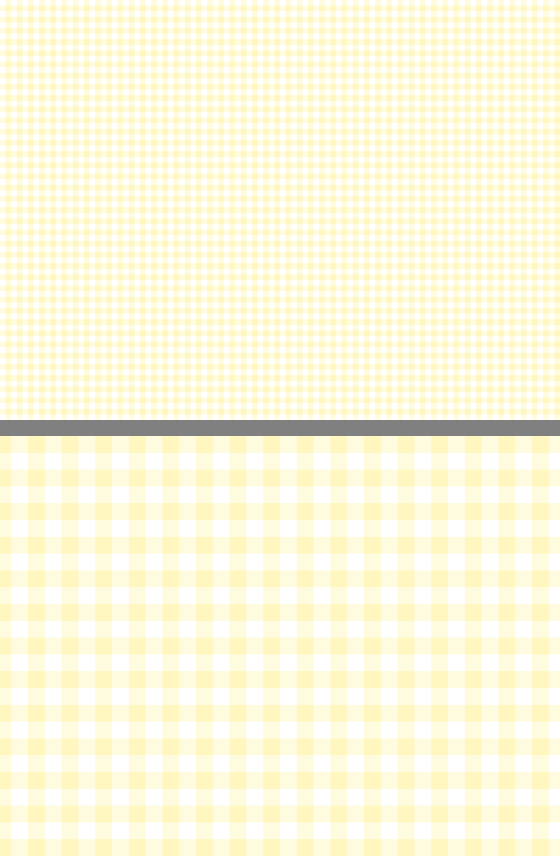
Top: the whole. Bottom: its middle third, enlarged.
A Shadertoy shader for this pattern:

```glsl
// Pale yellow gingham: two sets of half-transparent stripes cross at right angles.
// Each stripe is a square wave averaged exactly over the pixel, which keeps edges
// smooth at any size; the tint deepens where both sets overlap.

#define CHECKS_DOWN  37.5                    // repeats per canvas height (50 across at 4:3)
#define STRIPE_WIDTH 0.5                     // tinted share of each repeat
#define CLOTH_COLOR  vec3(1.0, 1.0, 1.0)
#define CROSS_COLOR  vec3(1.0, 0.97, 0.75)   // colour where stripes overlap

// Running integral of a square wave that is 1 at the end of each unit cell.
vec2 stripeIntegral(vec2 p) {
    return floor(p) * STRIPE_WIDTH + max(fract(p) - (1.0 - STRIPE_WIDTH), 0.0);
}

// Share of a pixel covered by the vertical (x) and horizontal (y) stripes.
vec2 stripeCoverage(vec2 p, float pixelSize) {
    float halfPixel = 0.5 * pixelSize;
    return (stripeIntegral(p + halfPixel) - stripeIntegral(p - halfPixel)) / pixelSize;
}

void mainImage(out vec4 fragColor, in vec2 fragCoord) {
    // Square cells, counted from the lower left corner
    float cellsPerPixel = CHECKS_DOWN / iResolution.y;
    vec2 cell = fragCoord * cellsPerPixel;

    // Each stripe set lends half of the full tint
    vec2 stripes = stripeCoverage(cell, cellsPerPixel);
    float tint = 0.5 * (stripes.x + stripes.y);

    fragColor = vec4(mix(CLOTH_COLOR, CROSS_COLOR, tint), 1.0);
}
```
